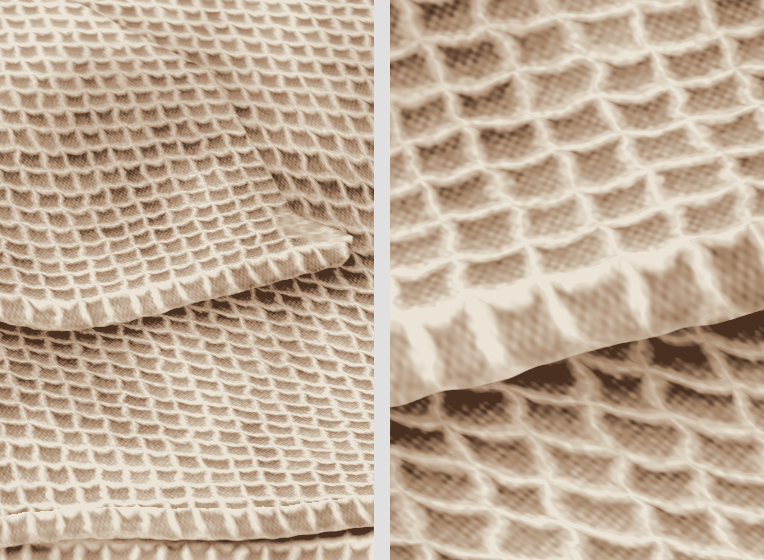
Left, the full canvas; right, a detail of the centre.
Reproduce this texture procedurally as a Shadertoy shader.

```glsl
// Folded beige waffle-weave cloth: a hemmed upper layer lying over a lower one.

const float TAU = 6.2831853;

float hash(vec2 p) {
    return fract(sin(dot(p, vec2(127.1, 311.7))) * 43758.5453);
}

float noise(vec2 p) {
    vec2 i = floor(p), f = fract(p);
    f = f * f * (3.0 - 2.0 * f);
    return mix(mix(hash(i), hash(i + vec2(1, 0)), f.x),
               mix(hash(i + vec2(0, 1)), hash(i + vec2(1, 1)), f.x), f.y);
}

// Maps tone 0..1 from deep shadow to bright cotton
vec3 clothColor(float t) {
    vec3 c = mix(vec3(0.29, 0.19, 0.13), vec3(0.64, 0.51, 0.40), clamp(t / 0.3, 0.0, 1.0));
    c = mix(c, vec3(0.80, 0.73, 0.65), clamp((t - 0.3) / 0.35, 0.0, 1.0));
    return mix(c, vec3(0.92, 0.895, 0.84), clamp((t - 0.65) / 0.27, 0.0, 1.0));
}

// Tone of the waffle; one unit of q is one pocket, blur softens it out of focus
float waffle(vec2 q, float blur) {
    vec2 threadUV = q;
    q += 0.24 * (vec2(noise(q * 1.4), noise(q * 1.4 + 37.0)) - 0.5);
    q += 0.08 * (vec2(noise(q * 6.0), noise(q * 6.0 + 19.0)) - 0.5);
    q.y -= 0.06 * cos(TAU * q.x);              // ridges sag between columns
    q.x += 0.04 * sin(TAU * q.y);
    vec2 f = fract(q), e = 0.5 - abs(f - 0.5); // e: distance to the ridges
    float across = 1.0 - smoothstep(0.02, 0.27 + 0.1 * blur, e.y);
    float down = 1.0 - smoothstep(0.01, 0.23 + 0.1 * blur, e.x);
    float ridge = max(across, down * 0.97);

    // Pockets darken below the upper ridge and beside the left one
    float pocket = 0.53 - 0.24 * smoothstep(0.25, 0.85, f.y)
                 - 0.08 * smoothstep(0.45, 0.1, f.x)
                 + 0.16 * (hash(floor(q)) - 0.5);

    // Basket weave in the pockets, strands along the ridges
    float basket = sin(threadUV.x * TAU * 6.0) * sin(threadUV.y * TAU * 4.0);
    float strands = across > down ? sin(f.y * 45.0 + 2.0 * f.x) : sin(f.x * 50.0 + 3.0 * f.y);
    float fuzz = noise(threadUV * vec2(13.0, 9.0)) - 0.5;
    float detail = mix(0.07 * basket, 0.04 * strands, ridge) + 0.18 * fuzz;
    return mix(pocket, 0.87, ridge) + detail * (1.0 - 0.75 * blur);
}

// Height of the upper layer's front edge
float frontEdge(float x) {
    return 0.584 + 0.012 * x + 0.258 * sqrt((x - 0.17) * (x - 0.17) + 0.01);
}

// Signed distance to the upper layer, negative inside
float upperLayer(vec2 p) {
    float side = min(0.566 + 0.577 * (1.305 - p.y), 0.566 - 1.95 * (p.y - 1.305));
    side = min(side + 0.13 * smoothstep(0.94, 0.85, p.y), 0.94);
    float right = (p.x - side) * (p.y > 1.305 ? 0.46 : 0.85);
    float front = frontEdge(p.x) - p.y;
    vec2 corner = max(vec2(right, front) + 0.035, 0.0);
    return min(max(right, front), -0.035) + length(corner)
         + 0.007 * (noise(p * 32.0) - 0.5);
}

float upperTone(vec2 p, float blur) {
    float v = p.y - 0.6 - (frontEdge(p.x) - 0.6) * (1.0 - 1.1 * smoothstep(0.8, 1.5, p.y));
    vec2 q = vec2(14.0 * (p.x - 0.5 + 0.42 * p.y) * (0.76 + 0.32 * p.y),
                  22.5 * v + 0.75 * sin(7.4 * (v - 0.05)) - 0.91);
    bool hem = v < 0.078;
    if (hem) q.y = v / 0.078;
    float t = waffle(q, blur);
    if (hem) t += 0.07 - 0.28 * smoothstep(0.045, 0.0, v);

    // Plain folded patch at the corner
    vec2 c = p - vec2(0.83, 0.885);
    c.y += 0.35 * c.x;
    float patchMask = smoothstep(0.02, -0.01, max(abs(c.x) - 0.08, abs(c.y) - 0.03));
    float plain = 0.76 + 0.30 * (noise(p * vec2(60, 190)) - 0.5);
    t = mix(t, plain, 0.8 * patchMask);

    // Slope facing away from the light, then the bright crest along the fold
    vec2 hollow = (p - vec2(0.28, 1.10)) * vec2(1.0, 1.4);
    return t - 0.24 * exp(-9.0 * dot(hollow, hollow))
             + 0.12 * smoothstep(1.22, 1.42, p.y)
             + 0.08 * smoothstep(0.2, 0.05, v);
}

float lowerTone(vec2 p, float edge, float blur) {
    float tilt = 0.17 * smoothstep(0.12, 0.5, p.y) - 0.10 * smoothstep(0.7, 1.4, p.y)
               - 0.05 * smoothstep(0.3, 0.1, p.y);
    float u = p.y + tilt * (p.x - 0.3);
    vec2 q = vec2(13.0 * (p.x - 0.5 + 0.4 * p.y) * (1.0 + 0.24 * p.y),
                  23.0 * u + 0.79 * sin(6.3 * (u - 0.55)));
    float v = p.y - edge;
    bool hem = v < 0.085;
    if (hem) q.y = v / 0.085;
    float t = waffle(q, blur) + 0.10 * smoothstep(0.5, 0.15, p.y)
            + 0.08 * smoothstep(1.2, 1.45, p.y);
    return hem ? t + 0.05 - 0.30 * smoothstep(0.045, 0.0, v) : t;
}

void mainImage(out vec4 fragColor, in vec2 fragCoord) {
    vec2 p = fragCoord / iResolution.x;
    p.y *= 1.497 * iResolution.x / iResolution.y;
    float aa = 1.2 / iResolution.x;
    float blur = max(smoothstep(0.95, 1.5, p.y), 0.6 * smoothstep(0.2, 0.0, p.y));

    // Lowest layer, shaded beneath the lower hem
    float edge = 0.030 + 0.05 * p.x + 0.012 * sin(7.0 * p.x) + 0.005 * noise(p.xx * 30.0);
    float below = edge - p.y;
    float t = waffle(vec2(14.0 * p.x, (p.y + 0.02) * 15.0), 0.8) + 0.05;
    t -= (0.35 + 0.5 * smoothstep(0.2, 0.5, p.x)) * smoothstep(0.035, 0.0, below);

    // Lower layer, with the shadow cast by the upper one
    float d = upperLayer(p);
    float lower = lowerTone(p, edge, blur);
    float front = smoothstep(0.06, -0.02, p.y - frontEdge(p.x));
    lower -= mix(0.22, 0.66, front) * exp(-max(d, 0.0) * mix(13.0, 18.0, front));
    t = mix(t, lower, smoothstep(aa, -aa, below));

    // Upper layer, rounded off at its rim
    float upper = upperTone(p, blur) - 0.14 * smoothstep(-0.02, 0.0, d);
    t = mix(t, upper, smoothstep(aa, -aa, d));

    // Soft undulation of the whole cloth
    t += 0.22 * (noise(p * 4.0) - 0.5) + 0.14 * (noise(p * 9.0 + 5.0) - 0.5);
    fragColor = vec4(clothColor(t), 1.0);
}
```
